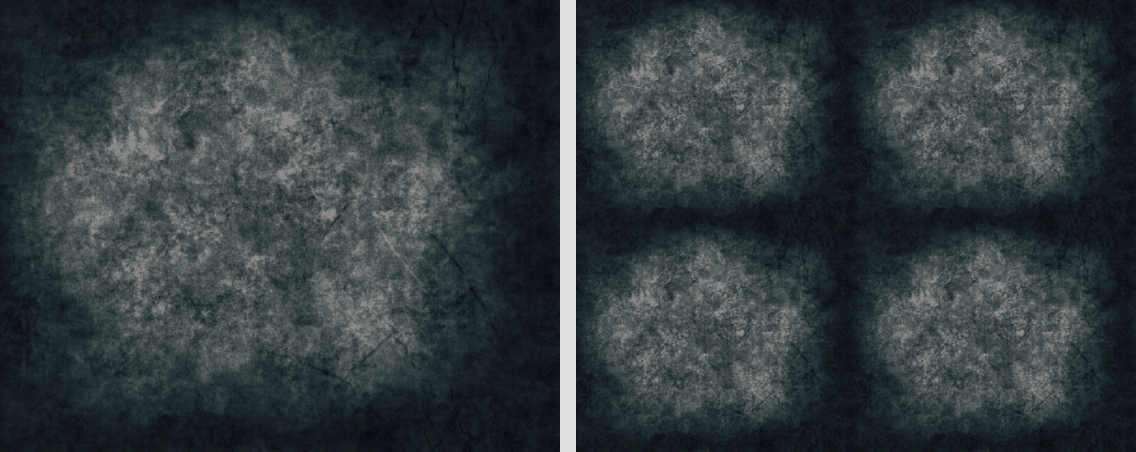
Left, the tile; right, the same tile 2 across and 2 down.
Write a WebGL 2 fragment shader that draws this texture.

```glsl
#version 300 es
precision highp float;
// Dark weathered plaster: mottled grey wall fading to blue-black borders, with scratches and cracks.
uniform vec2 u_resolution;
out vec4 outColor;

const float PI = 3.14159;

// Integer hash, three values in 0..1
vec3 hash(ivec3 cell) {
    uvec3 v = uvec3(cell) * 1664525u + 1013904223u;
    v.x += v.y * v.z; v.y += v.z * v.x; v.z += v.x * v.y;
    v ^= v >> 16u;
    v.x += v.y * v.z; v.y += v.z * v.x; v.z += v.x * v.y;
    return vec3(v >> 8u) / 16777216.0;
}

float corner(vec2 cell, vec2 offset, vec2 period, int seed) {
    float angle = 2.0 * PI * hash(ivec3(mod(cell, period), seed)).x;
    return dot(vec2(cos(angle), sin(angle)), offset);
}

// Gradient noise that wraps over the unit square, about -1..1
float noise(vec2 uv, vec2 period, int seed) {
    vec2 p = uv * period, i = floor(p), f = p - i;
    vec2 s = f * f * f * (f * (f * 6.0 - 15.0) + 10.0), e = vec2(1, 0);
    float low = mix(corner(i, f, period, seed), corner(i + e, f - e, period, seed), s.x);
    float high = mix(corner(i + e.yx, f - e.yx, period, seed), corner(i + 1.0, f - 1.0, period, seed), s.x);
    return 1.4 * mix(low, high, s.y);
}

float fbm(vec2 uv, vec2 period, int octaves, int seed) {
    float sum = 0.0, amp = 0.5;
    for (int k = 0; k < octaves; k++) {
        sum += amp * noise(uv, period, seed + k);
        period *= 2.0;
        amp *= 0.65;
    }
    return sum;
}

// Thin worn line with a bend; cracks are long and jagged
float scratch(vec2 uv, int id, bool crack) {
    vec3 place = hash(ivec3(id, 7, 91)), shape = hash(ivec3(id, 23, 57));
    if (crack) place.x = mix(0.72, 0.95, place.x);
    vec2 d = (fract(uv - place.xy + 0.5) - 0.5) * vec2(u_resolution.x / u_resolution.y, 1.0);
    float angle = crack ? mix(1.2, 2.1, place.z) : PI * place.z;
    vec2 dir = vec2(cos(angle), sin(angle));
    float along = dot(d, dir), across = dot(d, vec2(-dir.y, dir.x));
    across += (shape.x - 0.5) * 2.0 * along * along;
    across += (crack ? 0.03 : 0.005) * fbm(uv, vec2(15, 12), 4, 60);
    float halfLength = crack ? mix(0.12, 0.25, shape.y) : mix(0.04, 0.2, shape.y);
    float line = 1.0 - smoothstep(0.0008, 0.0024 + 1.2 / u_resolution.y, abs(across));
    float ends = 1.0 - smoothstep(0.6 * halfLength, halfLength, abs(along));
    float wear = smoothstep(-0.6, 0.2, noise(uv, vec2(40, 32), 70 + id));
    return line * ends * wear;
}

vec3 ramp(float tone) {
    vec3 stops[6] = vec3[6](vec3(0.07, 0.09, 0.11), vec3(0.11, 0.16, 0.17), vec3(0.17, 0.22, 0.23),
                            vec3(0.25, 0.29, 0.29), vec3(0.33, 0.36, 0.36), vec3(0.44, 0.45, 0.45));
    float t = clamp(tone, -0.14, 1.2) * 5.0;
    int i = clamp(int(floor(t)), 0, 4);
    return mix(stops[i], stops[i + 1], t - float(i));
}

void main() {
    vec2 uv = gl_FragCoord.xy / u_resolution;
    vec2 warped = uv + 0.03 * vec2(fbm(uv, vec2(10, 8), 4, 1), fbm(uv, vec2(10, 8), 4, 5));

    // Broad light in the middle with a ragged border
    float clouds = fbm(warped, vec2(5, 4), 4, 10);
    vec2 bump = sin(PI * fract(uv + vec2(0.04, -0.03)));
    float light = smoothstep(-0.02, 0.7, bump.x * bump.y + 0.16 * clouds);
    float strength = 0.27 + 0.73 * light;

    // Stains, mottling and fine grain
    float mottle = fbm(warped, vec2(25, 20), 4, 20);
    float speckle = fbm(uv, vec2(75, 60), 3, 30);
    float grain = noise(uv, vec2(220, 178), 35);
    float streaks = noise(uv, vec2(110, 8), 40) + noise(uv, vec2(10, 90), 41);
    float patchy = smoothstep(-0.35, 0.3, noise(warped, vec2(10, 8), 42));
    float tone = mix(-0.01, 0.74, light);
    tone += strength * (0.5 * clouds + 0.42 * mottle + 0.05 * streaks);
    tone += strength * (mix(0.3, 0.62, patchy) * speckle + 0.16 * grain);

    // Pale smears, flaked spots and wispy veins
    float smear = smoothstep(0.36, 0.6, noise(warped, vec2(10, 14), 44) + 0.2 * mottle);
    float pit = smoothstep(0.32, 0.52, noise(warped, vec2(25, 22), 45) + 0.6 * speckle);
    float flake = smoothstep(0.34, 0.5, noise(warped, vec2(38, 30), 46) + 0.4 * speckle);
    float vein = 1.0 - smoothstep(0.0, 0.1, abs(noise(warped, vec2(15, 12), 47)));
    vein *= smoothstep(0.0, 0.4, noise(uv, vec2(10, 8), 48));
    tone += strength * (0.17 * smear - 0.17 * pit + 0.12 * flake + 0.12 * vein);

    // Dark cracks, then light and dark scratches
    for (int k = 0; k < 5; k++) tone -= 0.4 * strength * scratch(uv, k, true);
    for (int k = 5; k < 29; k++) {
        float shade = k % 3 == 0 ? -0.32 : 0.2;
        tone += shade * strength * scratch(uv, k, false);
    }

    outColor = vec4(ramp(tone), 1.0);
}
```
